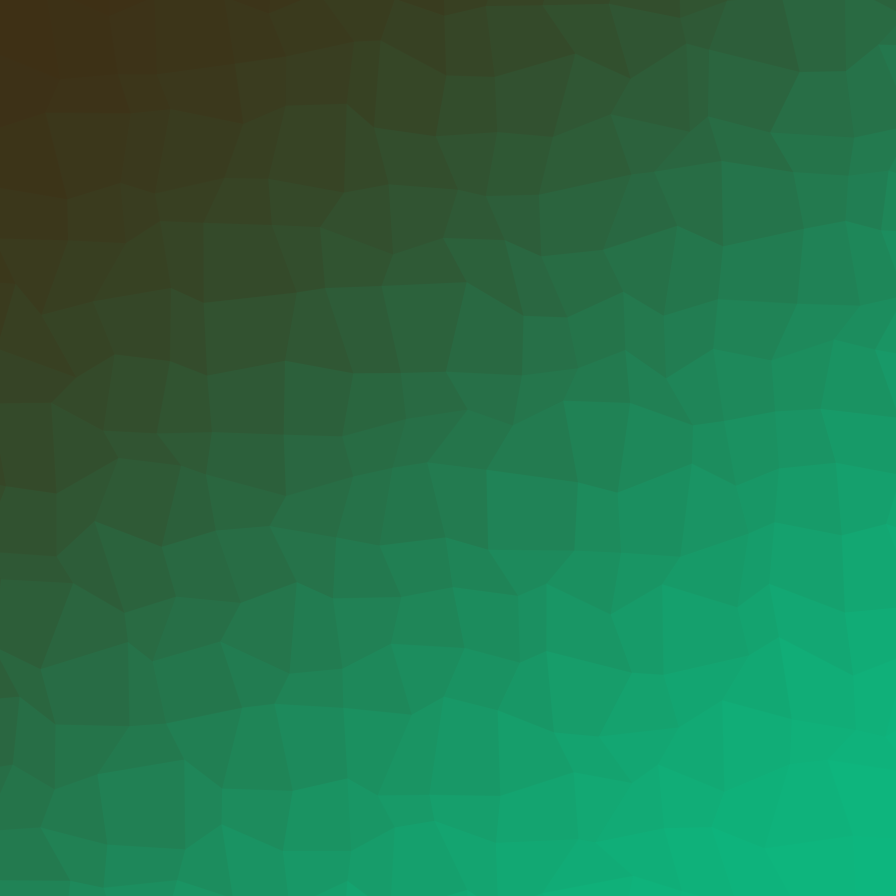
A Shadertoy shader for this background:

```glsl
// Faceted mesh of jittered quads, shaded from dark brown (top left) to emerald (bottom right).

const vec2 GRID = vec2(16.0, 15.0);       // cells across the canvas
const vec2 JITTER = vec2(0.76, 0.68);     // full range of corner offset, in cells
const vec3 BROWN = vec3(0.243, 0.186, 0.083);
const vec3 EMERALD = vec3(0.052, 0.715, 0.495);

vec2 hash2(vec2 p) {
    vec2 q = vec2(dot(p, vec2(127.1, 311.7)), dot(p, vec2(269.5, 183.3)));
    return fract(sin(q) * 43758.5453);
}

// Mesh corner near the lattice point, in canvas units
vec2 meshCorner(vec2 lattice) {
    return (lattice + (hash2(lattice) - 0.5) * JITTER) / GRID;
}

// Signed distance to a quad, negative inside; concave quads are allowed
float sdQuad(vec2 p, vec2 corners[4]) {
    float nearest = 1e6;
    float side = 1.0;
    for (int i = 0; i < 4; i++) {
        vec2 a = corners[i];
        vec2 b = corners[(i + 3) % 4];
        vec2 edge = b - a;
        vec2 w = p - a;
        vec2 d = w - edge * clamp(dot(w, edge) / dot(edge, edge), 0.0, 1.0);
        nearest = min(nearest, dot(d, d));
        bvec3 crossing = bvec3(p.y >= a.y, p.y < b.y, edge.x * w.y > edge.y * w.x);
        if (all(crossing) || all(not(crossing))) side = -side;
    }
    return side * sqrt(nearest);
}

// Diagonal gradient with eased ends; y runs downwards
vec3 gradientColor(vec2 p) {
    float t = dot(p, vec2(0.45, 0.55));
    return mix(BROWN, EMERALD, smoothstep(0.0, 1.0, t));
}

void mainImage(out vec4 fragColor, in vec2 fragCoord) {
    vec2 p = fragCoord / iResolution.xy;
    p.y = 1.0 - p.y;
    float blur = 0.7 / min(iResolution.x, iResolution.y);
    vec2 cell = floor(p * GRID);

    // Blend the flat colours of nearby quads by their coverage
    vec3 colorSum = vec3(0.0);
    float weightSum = 0.0;
    for (int y = -1; y <= 1; y++) {
        for (int x = -1; x <= 1; x++) {
            vec2 id = cell + vec2(x, y);
            vec2 corners[4];
            corners[0] = meshCorner(id);
            corners[1] = meshCorner(id + vec2(1.0, 0.0));
            corners[2] = meshCorner(id + vec2(1.0, 1.0));
            corners[3] = meshCorner(id + vec2(0.0, 1.0));
            vec2 center = 0.25 * (corners[0] + corners[1] + corners[2] + corners[3]);
            float coverage = 1.0 - smoothstep(-blur, blur, sdQuad(p, corners));
            colorSum += coverage * gradientColor(center);
            weightSum += coverage;
        }
    }
    vec3 color = weightSum > 0.001 ? colorSum / weightSum : gradientColor(p);
    fragColor = vec4(color, 1.0);
}
```
